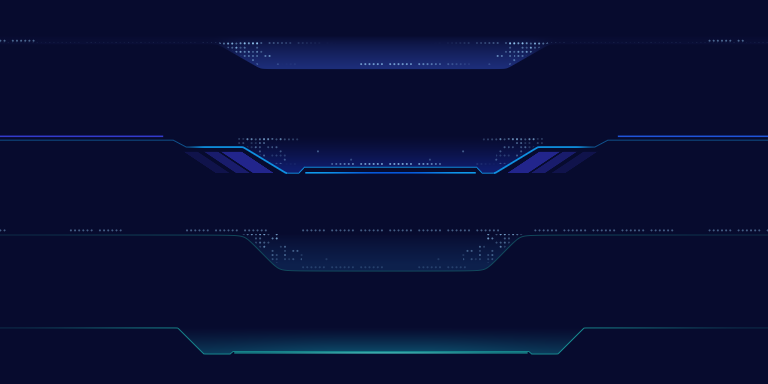
Write a WebGL 2 fragment shader that draws this background.

```glsl
#version 300 es
precision highp float;

uniform vec2 u_resolution;
out vec4 fragColor;

// Lengths are percent of canvas height; y runs down from the top edge.
const vec3 NIGHT = vec3(0.029, 0.043, 0.182);
const vec3 INDIGO = vec3(0.11, 0.175, 0.47);
const vec3 ROYAL = vec3(0.06, 0.11, 0.42);
const vec3 NAVY = vec3(0.05, 0.125, 0.30);
const vec3 LAGOON = vec3(0.05, 0.31, 0.43);
const vec3 VIOLET = vec3(0.14, 0.15, 0.57);
const vec3 BAR_LEFT = vec3(0.20, 0.23, 0.80);
const vec3 BAR_RIGHT = vec3(0.12, 0.33, 0.85);
const vec3 STEEL = vec3(0.06, 0.36, 0.60);
const vec3 CYAN = vec3(0.06, 0.62, 0.95);
const vec3 AZURE = vec3(0.02, 0.35, 0.88);
const vec3 TEAL = vec3(0.07, 0.32, 0.38);
const vec3 MINT = vec3(0.10, 0.62, 0.62);
const vec3 DOT_COLOR = vec3(0.55, 0.75, 0.92);
const vec4 CENTERS = vec4(-0.1, 1.7, -0.4, -0.8);
const float SHARP = 0.02;
const float ROUND = 0.16;
const float DOT_PITCH = 1.08;
const float DOT_RADIUS = 0.25;
const float DASH_DOTS = 7.0;
const float HAIRLINE = 0.12;

float pixel;

float hash(vec2 p) {
    return fract(sin(dot(p, vec2(127.1, 311.7))) * 43758.5453);
}

float cover(float d) { return clamp(0.5 - d / pixel, 0.0, 1.0); }

float stroke(float d, float halfWidth) { return cover(abs(d) - halfWidth); }

// Soft step of an outline, as (height, slope), going from outer to inner x
vec2 ramp(float x, float outer, float inner, float rise, float soft) {
    float t = (outer - x) / (outer - inner);
    float a = sqrt(t * t + soft * soft);
    float b = sqrt((t - 1.0) * (t - 1.0) + soft * soft);
    return 0.5 * rise * vec2(a - b + 1.0, (t / a - (t - 1.0) / b) / (outer - inner));
}

// Signed distance to an outline, negative above it
float outline(float y, float base, vec2 profile) {
    return (y - base - profile.x) / sqrt(1.0 + profile.y * profile.y);
}

// Fill that brightens downward from top to bottom
float glow(float d, float y, float top, float bottom, float power) {
    return cover(d) * pow(clamp((y - top) / (bottom - top), 0.0, 1.0), power);
}

float halftone(vec2 p, float density) {
    vec2 cell = floor(p / DOT_PITCH);
    float d = length(p - (cell + 0.5) * DOT_PITCH) - DOT_RADIUS;
    float seed = hash(cell);
    return cover(d) * step(seed, density) * mix(0.35, 1.0, hash(cell + 9.0));
}

// Dotted line broken into random dashes
float dotRow(vec2 p, float rowY) {
    float cell = floor(p.x / DOT_PITCH);
    float d = length(vec2(p.x - (cell + 0.5) * DOT_PITCH, p.y - rowY)) - DOT_RADIUS;
    float gap = step(1.0, mod(cell, DASH_DOTS));
    return cover(d) * gap * step(0.35, hash(vec2(floor(cell / DASH_DOTS), rowY)));
}

void main() {
    pixel = 100.0 / u_resolution.y;
    vec2 p = vec2(gl_FragCoord.x - 0.5 * u_resolution.x, u_resolution.y - gl_FragCoord.y) * pixel;
    vec4 x = abs(p.x - CENTERS);
    vec3 color = NIGHT;
    float dots = 0.0;

    // Top panel: indigo tray hanging from a faint band
    float d = outline(p.y, 11.5, ramp(x.x, 43.2, 32.0, 6.5, 0.06));
    float band = mix(0.3, 1.0, smoothstep(46.0, 36.0, x.x));
    color = mix(color, INDIGO, glow(d, p.y, 9.4, 17.5, 0.75) * band);
    float inside = cover(d + 0.5) * step(10.9, p.y) * step(p.y, 16.8);
    dots += halftone(vec2(x.x, p.y), smoothstep(27.0, 38.0, x.x) * 0.95) * inside * mix(1.0, 0.4, (p.y - 11.0) / 6.0);
    float sides = step(p.x, -80.5) + step(59.0, p.x) * step(p.x, 94.0);
    dots += dotRow(p, 10.6) * sides * 0.5;
    dots += dotRow(vec2(x.x, p.y), 11.2) * smoothstep(12.0, 34.0, x.x) * step(x.x, 38.0) * 0.4;
    dots += dotRow(p, 16.7) * smoothstep(28.0, 3.0, x.x) * 0.75;

    // Second panel: slanted stripes, lit frame and bars
    vec2 frame = ramp(x.y, 56.6, 53.2, 1.8, SHARP) + ramp(x.y, 38.4, 27.2, 6.8, SHARP)
        - ramp(x.y, 23.9, 22.4, 1.55, SHARP);
    d = outline(p.y, 36.5, frame);
    color = mix(color, ROYAL, glow(d, p.y, 35.5, 44.0, 1.2) * smoothstep(42.0, 34.0, x.y));
    float shear = x.y + (p.y - 39.6) * 1.5;
    for (int i = 0; i < 3; i++) {
        float k = float(i);
        float stripe = cover(abs(shear - 41.3 - 5.3 * k) - (i == 0 ? 2.7 : 1.8));
        color = mix(color, VIOLET, stripe * cover(abs(p.y - 42.3) - 2.75) * (0.95 - 0.33 * k));
    }
    inside = cover(d + 0.6) * step(36.0, p.y) * step(p.y, 42.6);
    dots += halftone(vec2(x.y, p.y), smoothstep(25.0, 37.0, x.y) * 0.9) * inside * step(x.y, 40.0) * 0.5;
    dots += dotRow(vec2(x.y, p.y), 36.3) * smoothstep(13.0, 32.0, x.y) * step(x.y, 40.0) * 0.4;
    dots += dotRow(p, 42.7) * smoothstep(30.0, 2.0, x.y) * 0.8;
    float lit = smoothstep(54.0, 48.0, x.y);
    float slant = step(27.0, x.y) * lit;
    color = mix(color, mix(STEEL, CYAN, lit), stroke(d, mix(HAIRLINE, 0.23, slant)) * 0.9);
    color = mix(color, p.x < 0.0 ? BAR_LEFT : BAR_RIGHT, stroke(p.y - 35.5, 0.2) * cover(59.2 - x.y));
    vec3 innerBar = mix(AZURE, CYAN, smoothstep(3.0, 20.0, x.y));
    color = mix(color, innerBar, stroke(p.y - 45.0, 0.2) * cover(x.y - 22.2));

    // Third panel: rounded navy tray under a dotted line
    d = outline(p.y, 61.2, ramp(x.z, 35.8, 27.0, 9.4, ROUND));
    color = mix(color, NAVY, glow(d, p.y, 61.0, 69.0, 0.8));
    color = mix(color, TEAL, stroke(d, HAIRLINE) * mix(0.9, 0.5, smoothstep(40.0, 100.0, x.z)));
    inside = cover(d + 0.6) * step(61.0, p.y) * step(p.y, 68.5);
    dots += halftone(vec2(x.z, p.y), smoothstep(15.0, 36.0, x.z) * 0.85) * inside * mix(0.9, 0.3, (p.y - 61.0) / 7.5);
    dots += dotRow(p, 60.0) * 0.45;
    dots += dotRow(p, 69.6) * step(x.z, 22.0) * 0.2;

    // Bottom panel: teal tray with a bright inner bar
    vec2 tray = ramp(x.w, 52.9, 46.1, 6.8, SHARP) - ramp(x.w, 39.3, 38.5, 0.65, SHARP);
    d = outline(p.y, 85.4, tray);
    color = mix(color, LAGOON, glow(d, p.y, 85.2, 92.2, 1.25) * mix(1.0, 0.7, smoothstep(10.0, 50.0, x.w)));
    color = mix(color, MINT, stroke(d, HAIRLINE) * mix(0.85, 0.25, smoothstep(52.0, 100.0, x.w)));
    vec3 shine = mix(vec3(0.3, 0.9, 0.85), MINT, smoothstep(0.0, 36.0, x.w));
    color = mix(color, shine, stroke(p.y - 91.9, 0.16) * cover(x.w - 38.2));

    color = mix(color, DOT_COLOR, clamp(dots, 0.0, 1.0));
    fragColor = vec4(color, 1.0);
}
```
